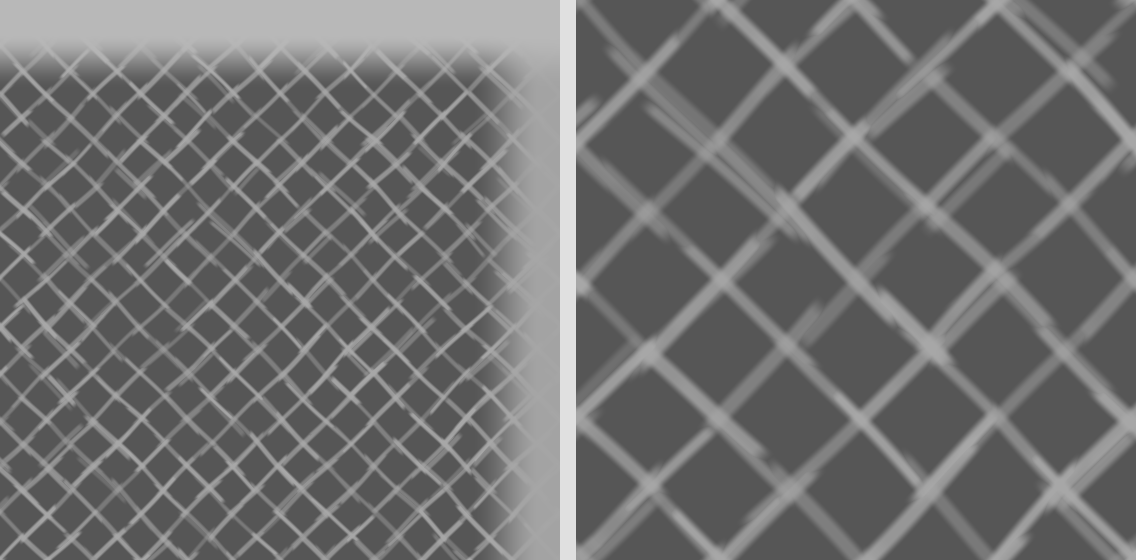
Left, the full canvas; right, a detail of the centre.
Give the GLSL for this pattern, as a Shadertoy shader.

```glsl
// A diagonal lattice of soft, hand-drawn chalk strokes on dark grey, fading into
// pale bands along the top and right edges. Each lattice line is a chain of short
// overlapping strokes with hashed offset, tilt, length and strength.

#define REPEATS 12.0      // diamonds across and down
#define HALF_WIDTH 0.070  // stroke half width, in line spacings
#define SOFTNESS 0.045    // blur of the stroke sides
#define JITTER 0.045      // sideways scatter of main strokes
#define TILT 0.055        // slope scatter of strokes
#define EXTRA_CHANCE 0.17 // share of cells with a stray second stroke
#define STROKE_GAIN 0.33  // brightness added by a full stroke
#define GROUND vec3(0.336)
#define TOP_BAND vec3(0.722)
#define RIGHT_BAND vec3(0.640)

float hash(vec3 p) {
    p = fract(p * vec3(0.1031, 0.1130, 0.0973));
    p += dot(p, p.yzx + 33.33);
    return fract((p.x + p.y) * p.z);
}

// One stroke: q.x runs across the line, q.y along it from the stroke centre.
float strokeMark(vec2 q, float halfLength, float halfWidth, float blur) {
    float side = 1.0 - smoothstep(halfWidth - blur, halfWidth + blur, abs(q.x));
    float ends = 1.0 - smoothstep(halfLength - 0.22, halfLength, abs(q.y));
    return side * ends;
}

// All strokes of one family of parallel lines, lying at whole values of p.x.
float strokeFamily(vec2 p, float family, float blur) {
    p.x += 0.025 * sin(p.y * 0.9 + family * 2.0) + 0.018 * sin(p.y * 2.1 + p.x * 0.7);
    float line = floor(p.x + 0.5);
    float cell = floor(p.y);
    float ink = 0.0;
    for (int i = -1; i <= 1; i++) {
        float id = cell + float(i);
        for (int layer = 0; layer < 2; layer++) {
            vec3 key = vec3(line + 40.0, id + 40.0, family * 7.0 + float(layer) * 19.0 + 3.0);
            float place = hash(key);
            float size = hash(key + 71.0);
            float shift = hash(key + 137.0) - 0.5;
            float slope = (hash(key + 211.0) - 0.5) * 2.0 * TILT;
            float strength = mix(0.36, 0.90, hash(key + 307.0));
            float spread = 2.0 * JITTER;
            if (layer == 1) {
                strength *= 0.75 * step(hash(key + 401.0), EXTRA_CHANCE);
                spread = 0.40;
            }
            vec2 q = p - vec2(line + shift * spread, id + 0.2 + 0.6 * place);
            q.x -= slope * q.y;
            float halfLength = mix(0.62, 1.15, size);
            float halfWidth = HALF_WIDTH * mix(0.75, 1.15, place);
            float mark = strength * strokeMark(q, halfLength, halfWidth, blur);
            ink = max(ink, mark) + 0.12 * min(ink, mark);
        }
    }
    return ink;
}

void mainImage(out vec4 fragColor, in vec2 fragCoord) {
    vec2 uv = fragCoord / iResolution.xy;

    // Lattice coordinates: lines of each family fall on whole numbers.
    vec2 lattice = REPEATS * vec2(uv.x + uv.y, uv.x - uv.y);
    float blur = max(SOFTNESS, REPEATS / iResolution.y);
    float rising = strokeFamily(lattice.yx, 1.0, blur);
    float falling = strokeFamily(lattice, 2.0, blur);
    float ink = 1.0 - (1.0 - rising) * (1.0 - falling);
    ink = min(ink, 0.97);

    // Pale bands veil the ground and fade out the strokes.
    float top = 1.0 - smoothstep(0.06, 0.16, 1.0 - uv.y);
    float right = smoothstep(0.84, 0.965, uv.x);
    vec3 color = mix(mix(GROUND, RIGHT_BAND, right), TOP_BAND, top);
    color += STROKE_GAIN * ink * (1.0 - 0.97 * right) * (1.0 - top);

    fragColor = vec4(color, 1.0);
}
```
